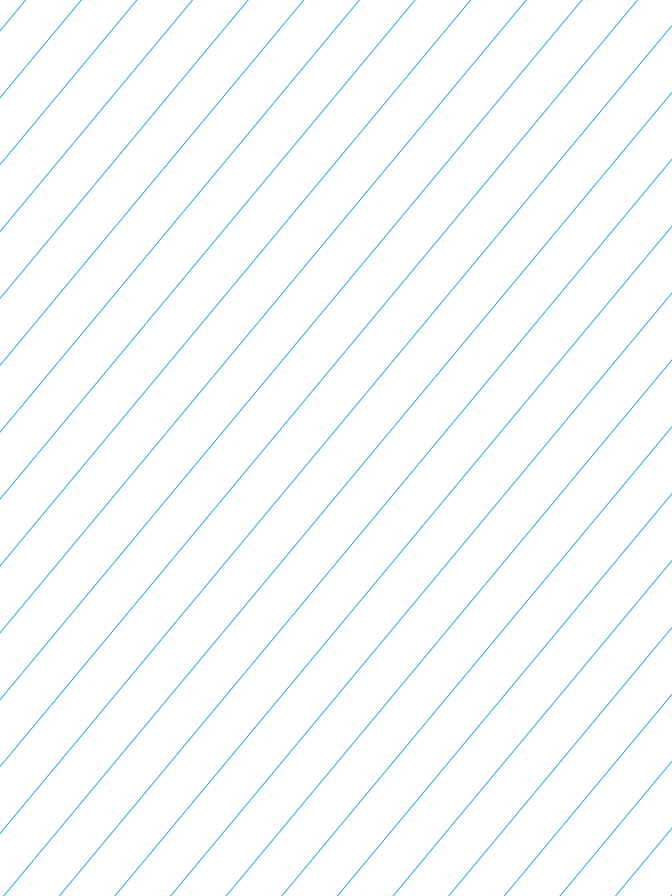
Reproduce this pattern procedurally as a Shadertoy shader.

```glsl
// Thin sky-blue diagonal rules on white, evenly spaced and rising to the right.
// A linear phase counts the rules; its distance to the nearest whole number
// gives the line, which is area-filtered so hairlines keep their weight.

#define SPACING_X  0.06208   // gap between rules along x, in canvas heights
#define SPACING_Y  0.07465   // gap between rules along y, in canvas heights
#define PHASE      0.066     // offset of the first rule, in gaps
#define LINE_WIDTH 0.00095   // rule thickness, in canvas heights
#define SOFTNESS   0.70      // half width of the edge filter, in pixels
#define PAPER      vec3(1.0)
#define INK        vec3(0.03, 0.61, 0.86)

// Signed distance to the centre of the nearest rule
float ruleDistance(vec2 p) {
    vec2 frequency = vec2(1.0 / SPACING_X, -1.0 / SPACING_Y);
    float phase = dot(p, frequency) - PHASE;
    return (fract(phase + 0.5) - 0.5) / length(frequency);
}

// Share of the filter footprint covered by a band around zero
float bandCoverage(float d, float width, float radius) {
    return smoothstep(-radius, radius, d + 0.5 * width)
         - smoothstep(-radius, radius, d - 0.5 * width);
}

void mainImage(out vec4 fragColor, in vec2 fragCoord) {
    vec2 p = fragCoord / iResolution.y;
    float radius = SOFTNESS / iResolution.y;
    float ink = bandCoverage(ruleDistance(p), LINE_WIDTH, radius);
    fragColor = vec4(mix(PAPER, INK, ink), 1.0);
}
```
